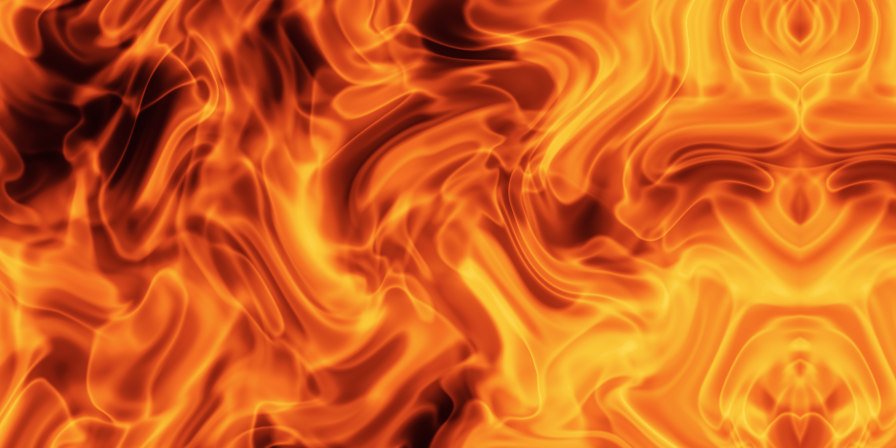
This texture is drawn by a WebGL 1 fragment shader. Its source:

```glsl
precision highp float;
uniform vec2 u_resolution;

#define MIRROR_X 1.786
#define SWIRL_SCALE 2.4
#define SWIRL_AMOUNT 0.022
#define FLAME_SCALE 2.6
#define FLAME_STRETCH vec2(1.65, 0.68)
#define SHEET_GLOW 0.95
#define RIM_GLOW 0.4
#define RIM_SHARPNESS 11.0
#define BODY_GLOW 0.47
#define STREAK_GLOW 0.09
#define HEAT_OFFSET -1.12
#define CONTRAST 1.45

vec2 hash22(vec2 p) {
  vec3 q = fract(p.xyx * vec3(0.1031, 0.1030, 0.0973));
  q += dot(q, q.yzx + 33.33);
  return fract((q.xx + q.yz) * q.zy);
}

float corner(vec2 cell, vec2 f, vec2 o) {
  return dot(hash22(cell + o) * 2.0 - 1.0, f - o);
}

// Gradient noise scaled to roughly unit deviation
float noise(vec2 p) {
  p += 60.0;
  vec2 i = floor(p), f = fract(p);
  vec2 s = f * f * f * (f * (f * 6.0 - 15.0) + 10.0);
  float low = mix(corner(i, f, vec2(0.0)), corner(i, f, vec2(1.0, 0.0)), s.x);
  float high = mix(corner(i, f, vec2(0.0, 1.0)), corner(i, f, vec2(1.0)), s.x);
  return 5.6 * mix(low, high, s.y);
}

// Divergence-free push that curls the flames
vec2 curl(vec2 p) {
  const float e = 0.04;
  float n = noise(p);
  return vec2(noise(p + vec2(0.0, e)) - n, n - noise(p + vec2(e, 0.0))) / e;
}

vec2 swirl(vec2 p, float scale, float seed) {
  return p + curl(p * scale + seed) * SWIRL_AMOUNT * SWIRL_SCALE / scale;
}

// A sheet with a soft outer edge, a bright rim and a fading inside
float flameSheet(float n, float rimShare) {
  float inside = smoothstep(-0.6, 0.3, n) * exp(-1.4 * max(n, 0.0));
  float rim = exp(-RIM_SHARPNESS * n * n);
  return SHEET_GLOW * inside + RIM_GLOW * rimShare * rim;
}

float glow(vec2 p, vec2 center, float falloff) {
  vec2 d = p - center;
  return exp(-falloff * dot(d, d));
}

float ramp(float a, float b, float x) {
  return clamp((x - a) / (b - a), 0.0, 1.0);
}

vec3 fireColor(float h) {
  vec3 c = mix(vec3(0.03, 0.0, 0.01), vec3(0.16, 0.02, 0.02), ramp(0.0, 0.04, h));
  c = mix(c, vec3(0.53, 0.12, 0.05), ramp(0.04, 0.12, h));
  c = mix(c, vec3(0.81, 0.25, 0.10), ramp(0.12, 0.28, h));
  c = mix(c, vec3(0.95, 0.42, 0.13), ramp(0.28, 0.525, h));
  c = mix(c, vec3(0.97, 0.60, 0.16), ramp(0.525, 0.775, h));
  c = mix(c, vec3(0.98, 0.77, 0.21), ramp(0.775, 0.94, h));
  return mix(c, vec3(1.0, 0.87, 0.36), ramp(0.95, 1.0, h));
}

void main() {
  vec2 p = gl_FragCoord.xy / u_resolution.y;
  p.x = min(p.x, 2.0 * MIRROR_X - p.x);

  // Broad placement of heat and dark gaps
  float heat = HEAT_OFFSET + 0.65 * smoothstep(1.2, 1.65, p.x);
  heat -= 1.8 * glow(p, vec2(0.28, 0.82), 7.0);
  heat -= 1.2 * glow(p, vec2(0.88, 0.0), 12.0);
  heat -= 1.2 * glow(p, vec2(1.0, 0.9), 60.0);

  // Soft flame bodies
  vec2 flow = swirl(p, SWIRL_SCALE, 3.7);
  heat += BODY_GLOW * noise(flow * vec2(4.4, 2.4) + 17.0);

  // Overlapping translucent sheets, each with its own lean and curls
  for (int i = 0; i < 4; i++) {
    float k = float(i);
    float seed = 11.3 * k + 5.0;
    vec2 q = swirl(flow, SWIRL_SCALE * 1.7, seed);
    q = swirl(q, SWIRL_SCALE * 2.8, seed + 2.6);
    q.x += q.y * (k - 1.2) * 0.22;
    float scale = FLAME_SCALE * (1.0 + 0.22 * k);
    float rimShare = smoothstep(-0.8, 1.2, noise(q * 3.5 + seed * 1.7));
    heat += flameSheet(noise(q * FLAME_STRETCH * scale + seed), rimShare);
  }

  // Fine streaks along the flow
  vec2 fine = swirl(flow, SWIRL_SCALE * 2.0, 8.1);
  heat += STREAK_GLOW * noise(fine * vec2(18.0, 4.5));

  // Logistic curve spreads the heat evenly over the colours
  float level = 1.0 / (1.0 + exp(-CONTRAST * heat));
  gl_FragColor = vec4(fireColor(level), 1.0);
}
```
